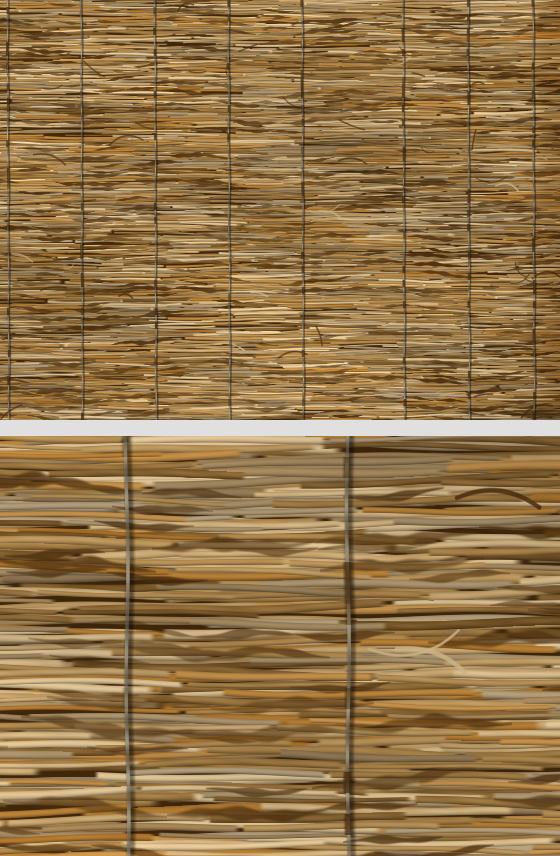
Top, the full canvas; bottom, a detail of the centre.
This texture is drawn by a Shadertoy shader. Its source:

```glsl
// Woven reed screen: thin horizontal straw stalks bound by eight upright wires.

const vec3 GAP = vec3(0.25, 0.15, 0.04);
const vec3 BARK = vec3(0.42, 0.29, 0.12);
const vec3 STRAW = vec3(0.71, 0.55, 0.31);
const vec3 PALE = vec3(0.90, 0.79, 0.60);
const vec3 AMBER = vec3(0.74, 0.48, 0.15);
const vec3 ASH = vec3(0.62, 0.55, 0.44);
const vec3 WIRE = vec3(0.60, 0.57, 0.49);
const int WIRES = 8;

vec3 hash3(vec2 cell, float seed) {
    vec3 q = fract(vec3(cell.xyx + seed * 7.31) * vec3(0.1031, 0.1030, 0.0973));
    q += dot(q, q.yxz + 33.33);
    return fract((q.xxy + q.yzz) * q.zyx);
}

// Smooth uneven field made of crossed sines, about -1 to 1.
float waves(vec2 p, float seed) {
    return (sin(p.x + 1.7 * sin(p.y * 0.8 + seed))
          + sin(p.y * 1.3 - p.x * 0.6 + seed * 2.3)
          + sin(p.x * 2.1 + p.y * 2.7 + seed * 4.1)) / 3.0;
}

// Wire position as a share of the width: five wide steps, then narrower ones.
float wirePosition(int i) {
    return i < 5 ? 0.0145 + 0.1315 * float(i) : 0.721 + 0.116 * float(i - 5);
}

vec3 strawColor(float tone, vec3 rnd) {
    vec3 color = mix(BARK, STRAW, smoothstep(0.0, 0.5, tone));
    color = mix(color, PALE, smoothstep(0.45, 1.0, tone));
    color = mix(color, AMBER, 0.65 * step(0.82, rnd.x));
    return mix(color, ASH, 0.6 * step(0.78, rnd.y));
}

// One sheet of stalks: rgb is colour, a is coverage.
vec4 reedLayer(vec2 p, float rows, float len, float density, float seed, float px) {
    p.y += 0.004 * sin(p.x * 7.0 + p.y * 11.0 + seed)
         + 0.0014 * sin(p.x * 29.0 - p.y * 47.0 + seed * 3.0);
    float y = p.y * rows;
    float row = floor(y);
    float x = p.x / len + 19.0 * hash3(vec2(row, 3.0), seed).x;
    vec2 cell = vec2(floor(x), row);
    float along = fract(x);
    vec3 shape = hash3(cell, seed);
    vec3 tint = hash3(cell + 57.0, seed);

    float radius = mix(0.22, 0.46, shape.x);
    float tilt = (along - 0.5) * (shape.y - 0.5) * 0.7;
    float across = fract(y) - 0.5 - tilt;
    float aa = rows * px * 0.6;
    float body = 1.0 - smoothstep(-aa, aa, abs(across) - radius);
    float ends = smoothstep(0.0, 0.025, along) * smoothstep(1.0, 0.96, along);

    float roundness = clamp(across / radius, -1.0, 1.0);
    float light = 0.98 + 0.12 * roundness - 0.28 * roundness * roundness;
    float grain = 0.05 * sin(p.x * 90.0 + tint.z * 40.0) * sin(p.x * 37.0 + y * 5.0);
    float tone = mix(0.12, 1.0, tint.z) + grain;
    return vec4(strawColor(tone, tint) * light, body * ends * step(shape.z, density));
}

// Torn dark husks lying in the gaps, with ragged tapered outlines.
float huskMask(vec2 p, float rows, float len, float density, float seed) {
    p.y += 0.006 * sin(p.x * 13.0 + seed) + 0.002 * sin(p.x * 61.0 + p.y * 30.0);
    float y = p.y * rows;
    float x = p.x / len + 11.0 * hash3(vec2(floor(y), 5.0), seed).y;
    vec3 rnd = hash3(floor(vec2(x, y)), seed);
    float along = fract(x);
    float taper = sin(3.14159 * along) * (0.75 + 0.25 * sin(p.x * 170.0 + rnd.x * 30.0));
    float across = abs(fract(y) - 0.5 + (rnd.y - 0.5) * (along - 0.5) * 0.6);
    return smoothstep(0.1, -0.06, across - 0.27 * taper) * step(rnd.z, density);
}

// Distance to a bowed twig of given half length.
float twigDistance(vec2 p, float angle, float halfLength, float bow) {
    p = mat2(cos(angle), -sin(angle), sin(angle), cos(angle)) * p;
    float t = clamp(p.x / halfLength, -1.0, 1.0);
    return length(p - vec2(t * halfLength, bow * halfLength * (1.0 - t * t)));
}

void mainImage(out vec4 fragColor, in vec2 fragCoord) {
    float px = 1.0 / iResolution.y;
    float aspect = iResolution.x * px;
    vec2 p = fragCoord * px;

    // Stacked stalks, each sheet finer and sparser than the last
    vec3 color = GAP;
    for (int i = 0; i < 5; i++) {
        float k = float(i);
        vec4 reed = reedLayer(p + vec2(0.0, k * 0.0037), 88.0 + 13.0 * k,
                              0.34 - 0.045 * k, 0.86 - 0.09 * k, 1.0 + k * 5.0, px);
        color = mix(color, reed.rgb, reed.a);
    }

    // Dark husks, thicker in some areas
    float clump = 0.5 + 0.5 * waves(p * vec2(7.0, 15.0), 2.0);
    float husk = max(huskMask(p, 47.0, 0.13, 0.27, 31.0), huskMask(p, 73.0, 0.08, 0.24, 43.0));
    color = mix(color, GAP * 1.15, husk * mix(0.35, 0.95, clump));

    // Loose twigs, mostly near level, some standing out
    for (int i = 0; i < 44; i++) {
        vec3 a = hash3(vec2(float(i), 9.0), 61.0);
        vec3 b = hash3(vec2(float(i), 23.0), 67.0);
        float angle = (b.x - 0.5) * (b.y > 0.8 ? 2.8 : 0.8);
        float d = twigDistance(p - a.xy * vec2(aspect, 1.0), angle, mix(0.012, 0.04, a.z), b.z - 0.5);
        vec3 twig = b.y < 0.3 ? PALE * 0.9 : GAP * 1.2;
        color = mix(color, twig, 0.85 * smoothstep(px, -px, d - mix(0.0009, 0.0022, b.z)));
    }

    // Wires with a shadow beside them and dark knots
    for (int i = 0; i < WIRES; i++) {
        float k = float(i);
        float x = p.x - wirePosition(i) * aspect + 0.0035 * (p.y - 0.5) + 0.0009 * sin(p.y * 31.0 + k * 2.0);
        float stitch = 0.5 + 0.5 * sin(p.y * 150.0 + 3.0 * sin(p.y * 23.0 + k));
        float knot = smoothstep(0.72, 0.9, hash3(vec2(floor(p.y * 60.0), k), 71.0).x);
        color *= 1.0 - 0.42 * smoothstep(0.005, 0.001, abs(x - 0.002));
        float wire = smoothstep(px * 0.7, -px * 0.7, abs(x) - 0.0014);
        color = mix(color, WIRE * mix(0.8, 1.1, stitch), wire * mix(0.55, 0.9, stitch));
        color = mix(color, GAP, 0.7 * knot * smoothstep(0.0045, 0.0015, abs(x)));
    }

    // Broad weathering, deeper toward the right edge
    color *= 1.0 + 0.10 * waves(p * vec2(5.0, 6.0), 4.0) + 0.05 * waves(p * vec2(3.0, 38.0), 8.0);
    color *= mix(vec3(1.0), vec3(0.86, 0.80, 0.68), smoothstep(0.92, 1.0, p.x / aspect));
    fragColor = vec4(clamp(color, 0.0, 1.0), 1.0);
}
```
